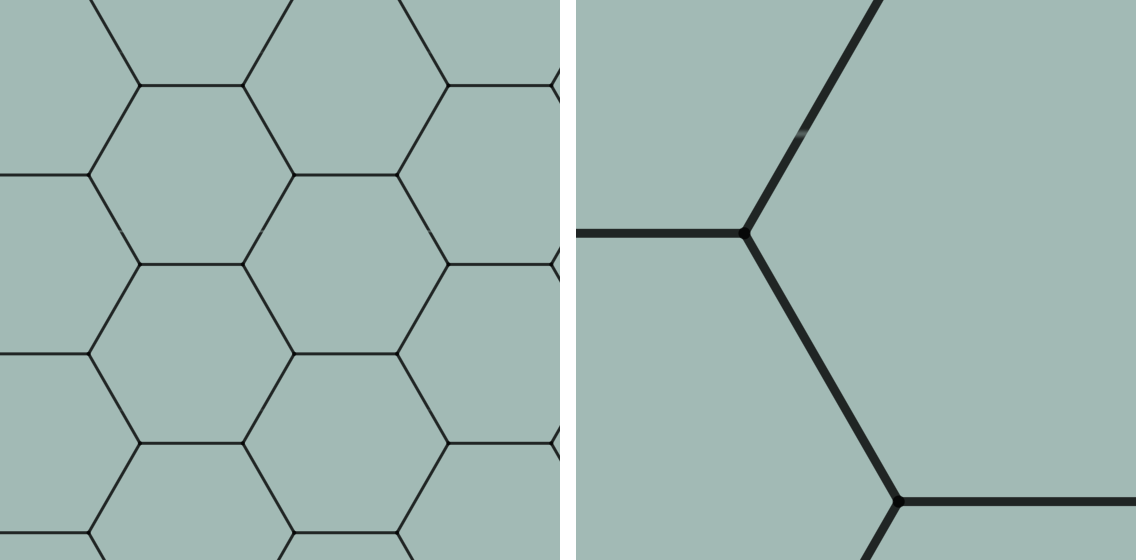
Left, the full canvas; right, a detail of the centre.
A Shadertoy shader for this pattern:

```glsl
#define GROUND vec3(0.637, 0.730, 0.710)
#define PERIOD vec2(0.5508, 0.3194)
#define CENTER vec2(0.3418, 0.6875)
#define LINE_WIDTH 0.0053
#define JOINT_RADIUS 0.0036
#define INK_OPACITY 0.80
#define SEAM_Y 0.5870
#define SEAM_SIZE 0.0035
#define SEAM_FADE 0.40

const float SQRT3 = 1.7320508;

// Offset from the nearest hexagon centre, in units of the hexagon height
vec2 hexLocal(vec2 p) {
    vec2 period = vec2(SQRT3, 1.0);
    vec2 a = p - period * round(p / period);
    vec2 shifted = p - 0.5 * period;
    vec2 b = shifted - period * round(shifted / period);
    return dot(a, a) < dot(b, b) ? a : b;
}

// Distance from inside a flat-topped hexagon to its closest side
float sideDistance(vec2 q) {
    return 0.5 - max(q.y, dot(q, vec2(0.5 * SQRT3, 0.5)));
}

// Distance to the closest corner
float cornerDistance(vec2 q) {
    return min(length(q - vec2(1.0 / SQRT3, 0.0)),
               length(q - vec2(0.5 / SQRT3, 0.5)));
}

float coverage(float dist, float radius, float aa) {
    return 1.0 - smoothstep(radius - aa, radius + aa, dist);
}

// Slight break in the slanted lines, strongest on the middle row
float seamWear(float y) {
    float t = (y - SEAM_Y) / PERIOD.y;
    float row = round(t);
    float strength = row == 0.0 ? 1.0 : 0.3;
    float dist = abs(t - row) * PERIOD.y;
    return strength * (1.0 - smoothstep(0.0, SEAM_SIZE, dist));
}

void mainImage(out vec4 fragColor, in vec2 fragCoord) {
    vec2 uv = fragCoord / iResolution.y;
    float aa = 0.8 / iResolution.y;
    vec2 q = abs(hexLocal((uv - CENTER) / PERIOD * vec2(SQRT3, 1.0)));

    // Translucent strokes, darker where they meet
    float line = coverage(sideDistance(q) * PERIOD.y, 0.5 * LINE_WIDTH, aa);
    float joint = coverage(cornerDistance(q) * PERIOD.y, JOINT_RADIUS, aa);
    line *= 1.0 - SEAM_FADE * seamWear(uv.y);

    vec3 color = GROUND * (1.0 - INK_OPACITY * line) * (1.0 - INK_OPACITY * joint);
    fragColor = vec4(color, 1.0);
}
```
